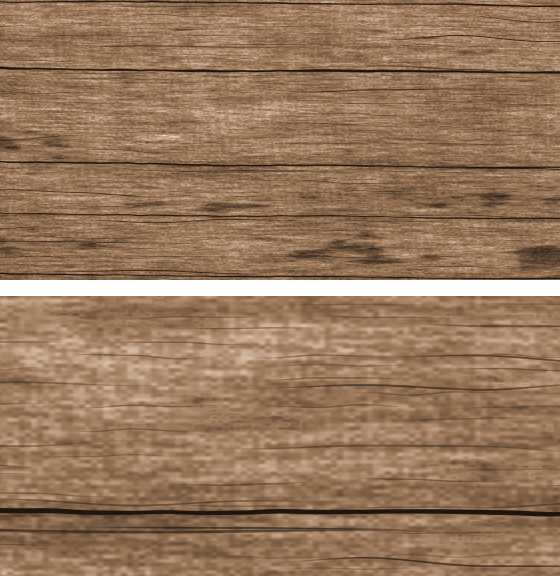
Top: the whole. Bottom: its middle third, enlarged.
Write a Shadertoy shader that draws this texture.

```glsl
// Weathered brown boards with long, nearly level grain and dark seams.
// Stretched value noise makes the fibres; cracks, stains and bleached wood
// shift a single tone, which a colour ramp turns into wood colours.

const float GRAIN_SLOPE = 0.008;   // fall of the grain per unit of width
const float BASE_TONE   = 0.612;
const float CRACK_TONE  = 0.12;
const float STAIN_DEPTH = 0.27;
const float BLEACH_GAIN = 0.075;
const float STREAK_GAIN = 0.24;

// Wood colours from deep shadow to bleached; red rises with the tone.
const int RAMP_SIZE = 8;
const vec3 RAMP[RAMP_SIZE] = vec3[](
    vec3(0.08, 0.05, 0.04), vec3(0.23, 0.17, 0.13),
    vec3(0.41, 0.31, 0.23), vec3(0.53, 0.40, 0.29),
    vec3(0.61, 0.47, 0.35), vec3(0.68, 0.54, 0.43),
    vec3(0.75, 0.63, 0.53), vec3(0.93, 0.85, 0.77));

// Board seams: height and half width.
const int SEAM_COUNT = 5;
const vec2 SEAMS[SEAM_COUNT] = vec2[](
    vec2(0.995, 0.0025), vec2(0.755, 0.0036), vec2(0.419, 0.0024),
    vec2(0.236, 0.0018), vec2(0.019, 0.0020));

// Areas prone to stains: centre and radii.
const int STAIN_COUNT = 7;
const vec4 STAINS[STAIN_COUNT] = vec4[](
    vec4(0.22, 0.12, 0.27, 0.035), vec4(1.18, 0.10, 0.34, 0.050),
    vec4(1.88, 0.08, 0.24, 0.055), vec4(1.68, 0.29, 0.42, 0.030),
    vec4(0.08, 0.48, 0.20, 0.050), vec4(0.56, 0.46, 0.12, 0.018),
    vec4(0.75, 0.26, 0.24, 0.018));

const vec4 BLEACHED = vec4(0.72, 0.57, 0.65, 0.10);
const vec4 STREAK   = vec4(0.60, 0.509, 0.10, 0.010);

float hash(vec2 p) {
    return fract(sin(dot(p, vec2(127.1, 311.7))) * 43758.5453);
}

float noise(vec2 p) {
    vec2 i = floor(p), f = fract(p);
    f = f * f * (3.0 - 2.0 * f);
    return mix(mix(hash(i), hash(i + vec2(1, 0)), f.x),
               mix(hash(i + vec2(0, 1)), hash(i + vec2(1, 1)), f.x), f.y);
}

float fbm(vec2 p) {
    float sum = 0.0, gain = 0.53;
    for (int i = 0; i < 4; i++) {
        sum += gain * noise(p);
        p = p * 2.03 + 17.3;
        gain *= 0.5;
    }
    return sum;
}

// Soft elliptical spot, 1 at its centre.
float spot(vec2 p, vec4 area) {
    vec2 q = (p - area.xy) / area.zw;
    return exp(-dot(q, q));
}

float line(float dist, float halfWidth) {
    float soft = 0.7 / iResolution.y;
    return 1.0 - smoothstep(halfWidth - soft, halfWidth + soft, dist);
}

// Tapered, wandering cracks: one possible crack per row and span.
float cracks(vec2 p, float rows, float span, float halfWidth, float share) {
    float row = floor(p.y * rows);
    float x = p.x / span + 9.0 * hash(vec2(row, rows));
    vec2 id = vec2(floor(x), row);
    float along = fract(x);
    float centre = 0.5 + 0.3 * (hash(id + 5.1) - 0.5)
                 + 0.35 * (noise(vec2(p.x * 4.0 / span, row * 7.3)) - 0.5);
    float dist = abs(fract(p.y * rows) - centre) / rows;
    float taper = smoothstep(0.0, 0.3, along) * (1.0 - smoothstep(0.6, 1.0, along));
    float present = step(hash(id + 31.7), share) * mix(0.5, 1.0, hash(id + 2.9));
    return present * taper * line(dist, halfWidth * taper);
}

vec3 woodColour(float tone) {
    vec3 colour = RAMP[0];
    for (int i = 1; i < RAMP_SIZE; i++) {
        float low = RAMP[i - 1].r;
        colour = mix(colour, RAMP[i], clamp((tone - low) / (RAMP[i].r - low), 0.0, 1.0));
    }
    return colour;
}

void mainImage(out vec4 fragColor, in vec2 fragCoord) {
    vec2 p = fragCoord / iResolution.y;

    // Bend the coordinates along the grain.
    vec2 g = p;
    g.y += GRAIN_SLOPE * p.x + 0.007 * (noise(vec2(p.x * 2.5, p.y * 5.0)) - 0.5);

    // Fibres, from broad bands to fine speckle.
    float speckle = noise(g * vec2(140.0, 230.0)) - 0.5;
    float tone = BASE_TONE + 0.03 * (p.y - 0.5);
    tone += 0.20 * (fbm(g * vec2(2.5, 13.0)) - 0.5);
    tone += 0.13 * (noise(g * vec2(6.0, 105.0)) - 0.5);
    tone += 0.17 * (noise(g * vec2(24.0, 205.0) + 40.0) - 0.5);
    tone += 0.19 * speckle;

    // Bleached wood and its bright streak.
    float wear = fbm(g * vec2(6.0, 42.0) + 8.0);
    tone += BLEACH_GAIN * spot(p, BLEACHED) * smoothstep(0.25, 0.65, wear);
    tone += STREAK_GAIN * spot(p, STREAK) * smoothstep(0.15, 0.55, wear);

    // Broken stains.
    float zone = 0.0;
    for (int i = 0; i < STAIN_COUNT; i++) zone += spot(p, STAINS[i]);
    float mould = fbm(g * vec2(9.0, 40.0) + 61.0) + 0.34 * min(zone, 1.0) + 0.3 * speckle;
    tone -= STAIN_DEPTH * smoothstep(0.70, 0.96, mould);

    // Cracks, from long splits to short threads.
    float dark = cracks(g, 11.0, 1.1, 0.0016, 0.5);
    dark = max(dark, 0.70 * cracks(g, 29.0, 0.55, 0.0010, 0.5));
    dark = max(dark, 0.42 * cracks(g, 67.0, 0.22, 0.0008, 0.55));

    // Seams with a faint shadow.
    float seamWave = 0.0025 * (noise(vec2(p.x * 22.0, 3.0)) - 0.5);
    for (int i = 0; i < SEAM_COUNT; i++) {
        float dist = abs(g.y + seamWave - SEAMS[i].x);
        float vary = 0.7 + 0.6 * noise(vec2(p.x * 7.0, float(i) * 5.0));
        dark = max(dark, line(dist, SEAMS[i].y * vary));
        tone -= 0.07 * exp(-dist / 0.007);
    }

    fragColor = vec4(woodColour(mix(tone, CRACK_TONE, dark)), 1.0);
}
```
